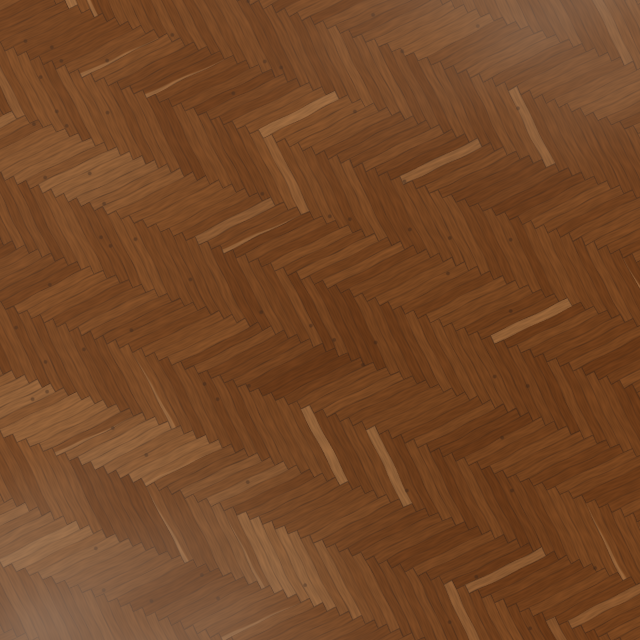
Give the GLSL for this texture, as a Shadertoy shader.

```glsl
// Worn oak herringbone parquet, seen at a slant under soft window light.
// A rotated unit grid is grouped into 9:1 planks by the diagonal index of each cell;
// every plank gets hashed tone, grain and seams, then wear and haze are laid on top.

const float PLANK_RATIO = 9.0;            // plank length over width
const float PLANK_WIDTH = 0.01504;        // in canvas units
const float FLOOR_ANGLE = 0.4625;         // tilt of the lying planks, radians
const vec2  ORIGIN = vec2(0.733, 0.677);  // one corner of the herringbone
const float SEAM = 0.07;                  // seam reach, in plank widths
const float GRAIN = 0.17;
const float PALE_CHANCE = 0.03;
const float SLIVER_CHANCE = 0.03;

const vec3 DARK_OAK = vec3(0.402, 0.217, 0.090);
const vec3 WARM_OAK = vec3(0.482, 0.284, 0.135);
const vec3 PALE_OAK = vec3(0.660, 0.465, 0.285);
const vec3 HAZE = vec3(0.600, 0.525, 0.470);
const vec3 DIRT = vec3(0.20, 0.13, 0.09);

// Worn patches: centre, and 1 for lying planks or 0 for standing ones.
const vec3 WORN[5] = vec3[5](vec3(0.12, 0.73, 1.0), vec3(0.25, 0.29, 1.0),
    vec3(0.04, 0.36, 1.0), vec3(0.05, 0.16, 1.0), vec3(0.45, 0.14, 0.0));

vec3 hash3(vec2 p) {
    vec3 q = fract(p.xyx * vec3(0.1031, 0.1030, 0.0973));
    q += dot(q, q.yxz + 33.33);
    return fract((q.xxy + q.yzz) * q.zyx);
}

// Cellular noise: distance to the nearest point, and a random value of its cell.
vec2 cellular(vec2 p) {
    vec2 base = floor(p), nearest = vec2(9.0, 0.0);
    for (int y = -1; y <= 1; y++)
    for (int x = -1; x <= 1; x++) {
        vec2 cell = base + vec2(x, y);
        vec3 h = hash3(cell + 71.0);
        float d = length(cell + h.xy - p);
        if (d < nearest.x) nearest = vec2(d, h.z);
    }
    return nearest;
}

// Slow layered sines, about -1 to 1.
float drift(vec2 p) {
    return 0.5 * sin(p.x + 1.7 * sin(p.y * 0.8)) + 0.5 * sin(p.y * 1.9 - p.x * 1.3 + 2.0);
}

float glow(vec2 p, vec2 centre, vec2 size) {
    vec2 d = (p - centre) / size;
    return exp(-dot(d, d));
}

vec3 parquet(vec2 uv, float pixel) {
    // Herringbone: columns of the matrix are the two plank directions.
    float c = cos(FLOOR_ANGLE), s = sin(FLOOR_ANGLE);
    mat2 axes = mat2(c, s, -s, c);
    vec2 p = (uv - ORIGIN) * axes / PLANK_WIDTH;
    p += 0.07 * sin(p.yx * vec2(0.43, 0.37)) + 0.04 * sin(p.yx * 1.3 + p);
    vec2 cell = floor(p), f = p - cell;
    float k = mod(cell.x + cell.y, 2.0 * PLANK_RATIO);
    bool lying = k < PLANK_RATIO;
    float stepIn = lying ? k : k - PLANK_RATIO;
    vec2 plank = cell - (lying ? vec2(stepIn, 0.0) : vec2(0.0, stepIn));
    vec2 local = lying ? vec2(stepIn + f.x, f.y) : vec2(stepIn + f.y, f.x);
    vec2 middle = lying ? vec2(0.5 * PLANK_RATIO, 0.5) : vec2(0.5, 0.5 * PLANK_RATIO);
    vec2 centre = ORIGIN + axes * (plank + middle) * PLANK_WIDTH;
    vec3 r = hash3(plank + 200.0), r2 = hash3(plank + 531.0);

    // Tone of the plank, shared in part with its neighbours.
    float tone = 0.5 + 0.85 * (r.x - 0.5) + 0.22 * drift(centre * 13.0);
    vec3 col = mix(DARK_OAK, WARM_OAK, tone);
    float pale = step(1.0 - PALE_CHANCE, r.y) * (0.3 + 0.4 * r.z);
    float taper = 0.45 * (1.0 - local.x / PLANK_RATIO);
    float sliver = step(1.0 - SLIVER_CHANCE, r2.x) * (1.0 - smoothstep(taper - 0.1, taper + 0.1, local.y));
    pale = max(pale, 0.6 * sliver);

    // Worn runs stretch along the zigzag bands.
    for (int i = 0; i < 5; i++) {
        vec2 d = (centre - WORN[i].xy) * axes;
        vec2 band = vec2(d.x - d.y, d.x + d.y) * 0.7071;
        float match = float(lying) == WORN[i].z ? 1.0 : 0.0;
        pale = max(pale, match * (0.2 + 0.45 * r2.y) * glow(band, vec2(0.0), vec2(0.11, 0.06)));
    }
    col = mix(col, PALE_OAK, pale);

    // Grain: stretched cells and wavy figure running along the plank.
    float fibre = cellular(vec2(local.x * 0.55, local.y * 5.0) + floor(r.xz * 90.0)).x - 0.45;
    float figure = sin(local.y * 11.0 + 2.0 * sin(local.x * 0.7 + 6.3 * r.z) + 6.3 * r.x);
    col *= 1.0 + GRAIN * fibre + 0.025 * figure * r2.z;

    // Seams, uneven in depth, with darker butt joints.
    float aa = 0.5 * pixel / PLANK_WIDTH;
    float side = min(local.y, 1.0 - local.y), end = min(local.x, PLANK_RATIO - local.x);
    float depth = 0.18 + 0.32 * r2.z * (0.5 + 0.5 * sin(local.x * 1.7 + 20.0 * r.x));
    float seam = depth * (1.0 - smoothstep(0.0, SEAM + aa, side));
    seam = max(seam, 0.6 * (1.0 - smoothstep(0.0, SEAM + aa, end)));
    col = mix(col, DIRT, seam);

    // Small dents and dirt, more frequent toward the left.
    vec2 dent = cellular(uv * 38.0);
    float soiled = step(0.93 + 0.05 * uv.x, dent.y);
    col = mix(col, DIRT, 0.45 * soiled * (1.0 - smoothstep(0.06, 0.16, dent.x)));

    // Window haze in two corners, deeper tone through the middle.
    float haze = 0.58 * glow(uv, vec2(0.12, -0.05), vec2(0.36, 0.28))
               + 0.48 * glow(uv, vec2(0.90, 1.06), vec2(0.40, 0.26))
               + 0.10 * glow(uv, vec2(0.0, 0.75), vec2(0.45, 0.4));
    col = mix(col, HAZE, haze * (0.9 + 0.15 * drift(uv * 17.0)));
    return col * (1.02 - 0.06 * glow(uv, vec2(0.65, 0.35), vec2(0.4)));
}

void mainImage(out vec4 fragColor, in vec2 fragCoord) {
    float pixel = 1.0 / min(iResolution.x, iResolution.y);
    vec3 sum = vec3(0.0);
    for (int i = 0; i < 4; i++) {   // 2 by 2 samples smooth the plank edges
        vec2 offset = vec2(i % 2, i / 2) * 0.5 - 0.25;
        sum += parquet((fragCoord + offset) * pixel, pixel);
    }
    fragColor = vec4(sum * 0.25, 1.0);
}
```
